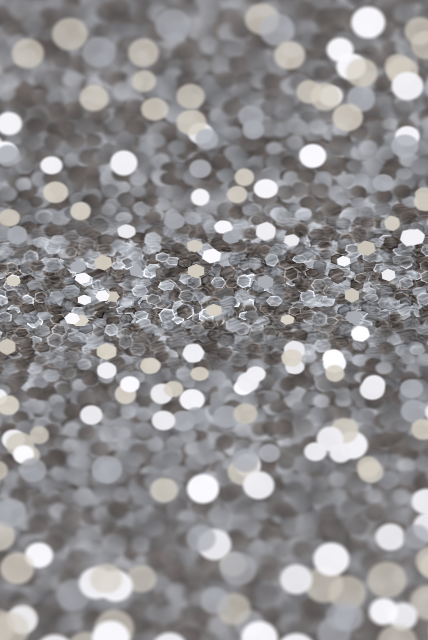
A WebGL 1 fragment shader for this texture:

```glsl
precision highp float;

uniform vec2 u_resolution;

// Lengths are fractions of the canvas height.
const float FOCUS_Y = 0.545;
const float FOCUS_TILT = 0.06;
const float FOCUS_HALF_DEPTH = 0.045;
const float BLUR_RANGE = 0.46;
const float FLAKE_CELL = 0.026;
const float FLAKE_RADIUS = 0.0122;
const float FLAKE_BLURRED_RADIUS = 0.0185;
const float GLINT_CELL = 0.05;
const float GLINT_RADIUS = 0.0125;
const float GLINT_BLURRED_RADIUS = 0.0300;
const float GLINT_CHANCE = 0.17;
const float CLUSTERING = 0.34;
const float WHITE_SHARE = 0.44;
const float CREAM_SHARE = 0.38;
const float DARK_TONE = 0.30;
const float LIGHT_TONE = 0.76;
const vec3 MID_GREY = vec3(0.50, 0.485, 0.49);
const vec3 WARM_TINT = vec3(1.06, 0.98, 0.94);
const vec3 COOL_TINT = vec3(0.98, 1.00, 1.04);
const vec3 WHITE = vec3(0.97, 0.97, 0.99);
const vec3 CREAM = vec3(0.84, 0.815, 0.77);
const vec3 SILVER = vec3(0.68, 0.69, 0.72);

vec4 hash4(vec2 p) {
  vec4 k = vec4(dot(p, vec2(127.1, 311.7)), dot(p, vec2(269.5, 183.3)),
                dot(p, vec2(419.2, 371.9)), dot(p, vec2(87.3, 231.1)));
  return fract(sin(k) * 43758.545);
}

float cornerSlope(vec2 cell, vec2 offset) {
  return dot(hash4(cell).xy * 2.0 - 1.0, offset);
}

float gradientNoise(vec2 p) {
  vec2 i = floor(p);
  vec2 f = p - i;
  vec2 u = f * f * f * (f * (f * 6.0 - 15.0) + 10.0);
  vec2 e = vec2(1.0, 0.0);
  float low = mix(cornerSlope(i, f), cornerSlope(i + e.xy, f - e.xy), u.x);
  float high = mix(cornerSlope(i + e.yx, f - e.yx), cornerSlope(i + e.xx, f - e.xx), u.x);
  return mix(low, high, u.y);
}

// 0 inside the focal band, 1 at full defocus.
float defocus(vec2 p) {
  float away = abs(p.y - FOCUS_Y - FOCUS_TILT * (p.x - 0.33));
  return pow(clamp((away - FOCUS_HALF_DEPTH) / BLUR_RANGE, 0.0, 1.0), 0.7);
}

// A tilted hexagon that rounds off into a disc as it leaves focus.
float grainDistance(vec2 q, float radius, float angle, float squash, float blur) {
  q.y /= squash;
  float c = cos(angle);
  float s = sin(angle);
  q = abs(mat2(c, -s, s, c) * q);
  float hexagon = max(q.x * 0.866 + q.y * 0.5, q.y);
  return mix(hexagon, length(q), smoothstep(0.0, 0.4, blur)) - radius;
}

// Overlapping dull flakes with shaded faces and lit rims.
vec3 addFlakes(vec3 color, vec2 p, float layer) {
  vec2 shift = layer * vec2(0.37, 0.61);
  vec2 home = floor(p / FLAKE_CELL + shift);
  for (int j = 1; j >= -1; j--) {
    for (int i = -1; i <= 1; i++) {
      vec2 id = home + vec2(float(i), float(j));
      vec4 h = hash4(id + layer * 17.0);
      vec4 g = hash4(id + layer * 29.0 + 71.0);
      vec2 center = (id - shift + 0.5 + (h.xy - 0.5) * 0.8) * FLAKE_CELL;
      float blur = defocus(center);
      float radius = mix(FLAKE_RADIUS, FLAKE_BLURRED_RADIUS, blur) * mix(0.8, 1.0, g.x);
      float soft = 0.7 / u_resolution.y + 0.0075 * blur;
      vec2 q = p - center;
      float d = grainDistance(q, radius, h.z * 6.283, mix(0.55 + 0.4 * g.y, 0.9, blur), blur);
      float tone = mix(DARK_TONE, LIGHT_TONE, pow(h.w, 1.35));
      tone += dot(q, cos(g.z * 6.283 + vec2(0.0, 1.57))) / radius * 0.09;
      vec3 face = tone * mix(WARM_TINT, COOL_TINT, smoothstep(0.1, 0.6, h.w));
      float rim = 1.0 - smoothstep(0.0, 0.0016 + soft, abs(d + 0.001));
      face += rim * (g.w - 0.35) * 0.5 * (1.0 - smoothstep(0.0, 0.35, blur));
      face = mix(face, MID_GREY, 0.35 * blur);
      color = mix(color, face, (1.0 - smoothstep(-soft, soft, d)) * mix(0.95, 0.7, blur));
    }
  }
  return color;
}

// Clustered bright flakes that swell into bokeh discs.
vec3 addGlints(vec3 color, vec2 p, float layer) {
  vec2 shift = layer * vec2(0.43, 0.29);
  vec2 home = floor(p / GLINT_CELL + shift);
  for (int j = 1; j >= -1; j--) {
    for (int i = -1; i <= 1; i++) {
      vec2 id = home + vec2(float(i), float(j));
      vec4 h = hash4(id + layer * 13.0 + 211.0);
      vec4 g = hash4(id + layer * 23.0 + 307.0);
      vec2 center = (id - shift + h.xy) * GLINT_CELL;
      float blur = defocus(center);
      float chance = GLINT_CHANCE + CLUSTERING * gradientNoise(center * 9.0 + 3.7);
      float radius = mix(GLINT_RADIUS, GLINT_BLURRED_RADIUS, blur) * mix(0.72, 1.05, g.x);
      float soft = 0.7 / u_resolution.y + 0.0048 * blur;
      float d = grainDistance(p - center, radius, g.y * 6.283, mix(0.65 + 0.3 * g.z, 0.94, blur), blur);
      float white = step(h.w, WHITE_SHARE);
      float cream = step(h.w, WHITE_SHARE + CREAM_SHARE);
      vec3 light = mix(mix(SILVER, CREAM, cream), WHITE, white) * mix(0.95, 1.04, g.w);
      float strength = mix(1.0, mix(0.68, 0.93, white), blur);
      color = mix(color, light, step(h.z, chance) * strength * (1.0 - smoothstep(-soft, soft, d)));
    }
  }
  return color;
}

void main() {
  vec2 p = gl_FragCoord.xy / u_resolution.y;
  vec3 color = MID_GREY * 0.8;
  for (int k = 0; k < 4; k++) color = addFlakes(color, p, float(k));

  // Broad shadows, and fine scratches within the focal band.
  color *= 1.0 + 0.22 * gradientNoise(p * vec2(7.0, 11.0));
  float scratch = gradientNoise(p * vec2(110.0, 260.0) + 3.0 * gradientNoise(p * 40.0));
  color += 0.28 * scratch * (1.0 - smoothstep(0.0, 0.4, defocus(p)));

  for (int k = 0; k < 4; k++) color = addGlints(color, p, float(k));
  gl_FragColor = vec4(clamp(color, 0.0, 1.0), 1.0);
}
```
